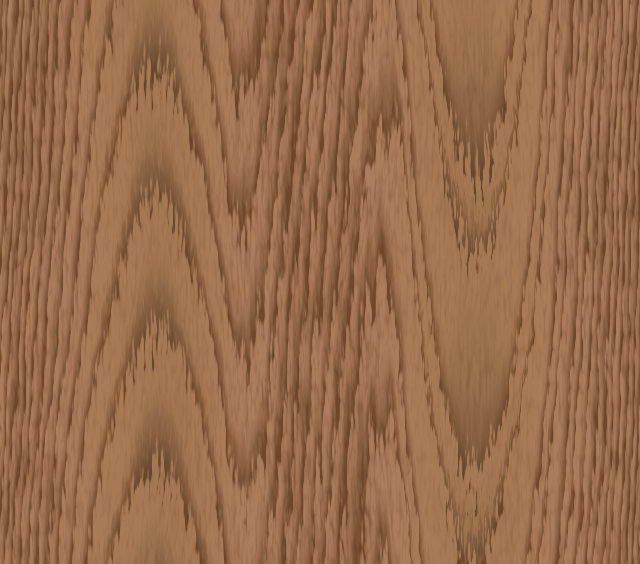
Give the GLSL for this texture, as a WebGL 1 fragment shader.

```glsl
precision highp float;
uniform vec2 u_resolution;

vec2 hash2(vec2 c) {
  vec2 q = vec2(dot(c, vec2(127.1, 311.7)), dot(c, vec2(269.5, 183.3)));
  return fract(sin(q) * 4375.85);
}

// Cellular noise: distance to the nearest scattered point
float cellular(vec2 p) {
  vec2 cell = floor(p);
  float nearest = 2.0;
  for (int j = -1; j <= 1; j++) {
    for (int i = -1; i <= 1; i++) {
      vec2 c = cell + vec2(float(i), float(j));
      nearest = min(nearest, distance(p, c + hash2(c)));
    }
  }
  return min(nearest, 1.0);
}

// Height gained by a growth ring at a distance from its axis
float archRise(float d, float roundness) {
  float outer = max(d - 0.09, 0.0);
  return 11.0 * (sqrt(d * d + roundness * roundness) - roundness) + 34.0 * outer * outer;
}

// Dark porous band: crisp lower edge, slow fade above
float ringBand(float phase, float width) {
  float t = fract(phase);
  return smoothstep(0.0, 0.16, t) * (1.0 - smoothstep(0.14, width, t));
}

void main() {
  vec2 p = gl_FragCoord.xy / u_resolution.y;

  // Slow wander of the grain
  float x = p.x + 0.003 * sin(p.y * 6.0 + p.x * 9.0)
                + 0.0013 * sin(p.y * 17.0 - p.x * 23.0 + 1.0)
                + 0.0006 * sin(p.y * 47.0 + p.x * 61.0);

  // Fibres at several scales, stretched along the trunk
  float fine = cellular(vec2(x * 200.0, p.y * 32.0));
  float fibre = cellular(vec2(x * 135.0 + 7.0, p.y * 11.0));
  float strand = cellular(vec2(x * 60.0 + 5.0, p.y * 4.0));
  float broad = cellular(vec2(x * 15.0 + 3.0, p.y * 1.3));

  // Upward arches on the left flow into downward arches on the right
  float leftAxis = 0.277, rightAxis = 0.843, seam = 0.56;
  float isRight = step(seam, x);
  float toLeft = abs(x - leftAxis);
  float toRight = abs(x - rightAxis);
  float d = min(toLeft, toRight);
  float seamRise = archRise(seam - leftAxis, 0.17) + archRise(rightAxis - seam, 0.11);
  float rise = mix(archRise(toLeft, 0.17), seamRise - archRise(toRight, 0.11), isRight);
  float blend = smoothstep(0.4, 0.72, x);
  float field = p.y * mix(1.15, 1.0, blend) + rise;

  // Ragged ring edges, most torn at the arch tips
  float tip = 1.0 - smoothstep(0.01, 0.07, d);
  float side = smoothstep(0.08, 0.22, d);
  field += mix(0.07, 0.13, tip) * (fibre - 0.45)
         + mix(0.05, 0.08, tip) * (fine - 0.45)
         + 0.16 * side * (strand - 0.45);

  // Uneven ring spacing, centred on the right-hand pair of tips
  float pairHeight = seamRise + 0.605;
  float phase = (field - pairHeight * blend) / 0.27 + mix(0.352, 0.5, blend)
              + 0.27 * blend * (1.0 - side) * sin(11.64 * (field - pairHeight));
  float ring = ringBand(phase, mix(mix(0.4, 0.72, side), 0.7, tip));
  ring *= mix(1.0, 0.35 + 1.25 * fibre, 0.4 + 0.6 * tip);

  // Broken pores, fibre shading and broad tone
  float pores = smoothstep(0.3, 0.8, fine);
  float shade = -0.02 + ring * (0.58 + 0.3 * fine)
              + (0.13 + 0.14 * side) * pores
              + (0.1 + 0.16 * side) * smoothstep(0.25, 0.8, fibre)
              + 0.28 * side * (broad - 0.3)
              + 0.12 * side * (strand - 0.4)
              + 0.03 * sin(p.x * 23.0 + p.y * 2.0);

  vec3 paleWood = vec3(0.668, 0.495, 0.36);
  vec3 darkPore = vec3(0.435, 0.277, 0.163);
  vec3 color = mix(paleWood, darkPore, clamp(shade, 0.0, 1.0));

  // Golden heart, greyer tips, rosier straight grain
  color *= mix(vec3(0.975, 0.965, 0.925), vec3(1.0, 0.995, 1.01), smoothstep(0.04, 0.18, d));
  color += tip * ring * vec3(-0.02, 0.005, 0.02);
  gl_FragColor = vec4(color, 1.0);
}
```
